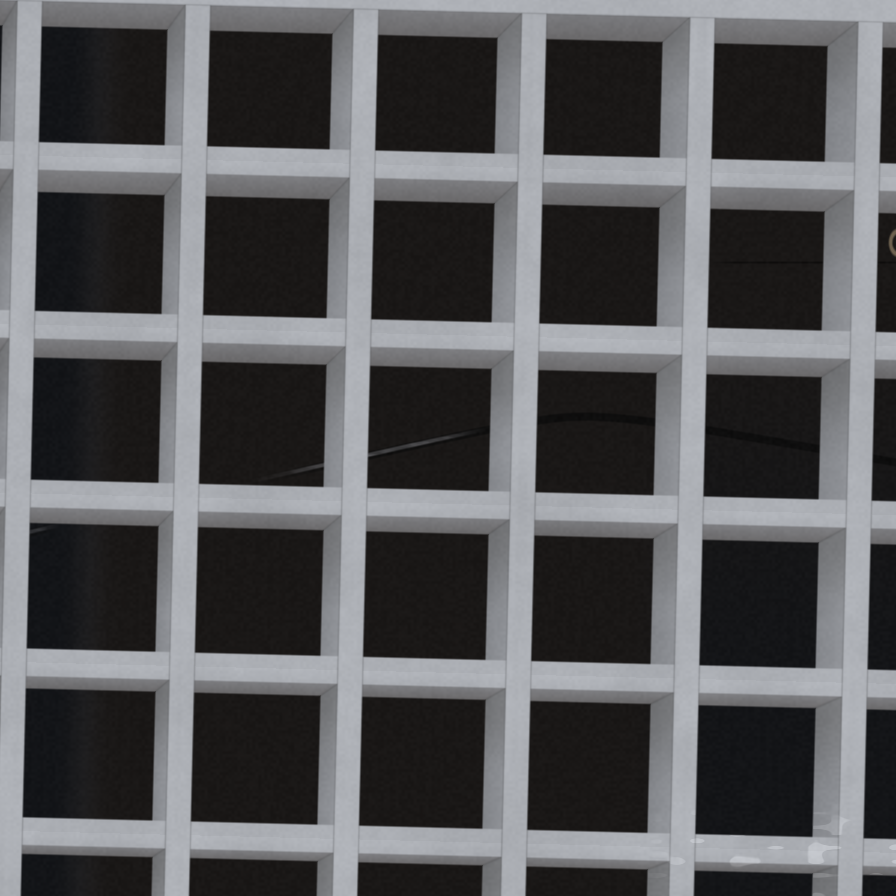
Write a WebGL 1 fragment shader that draws this pattern.

```glsl
precision highp float;
// A pale painted lattice seen slightly from below and from the left, over a dark room.
// Each skewed grid cell holds a dark opening with a mitred underside and side wall,
// whose depths drift with perspective; flat rails and posts lie on top.

uniform vec2 u_resolution;

float hash(vec2 p) {
  return fract(sin(dot(p, vec2(127.1, 311.7))) * 43758.5453);
}

float noise(vec2 p) {
  vec2 i = floor(p), f = fract(p);
  f = f * f * (3.0 - 2.0 * f);
  return mix(mix(hash(i), hash(i + vec2(1.0, 0.0)), f.x),
             mix(hash(i + vec2(0.0, 1.0)), hash(i + vec2(1.0, 1.0)), f.x), f.y);
}

// Coverage of a shape with signed distance d, with a slightly soft edge
float cover(float d) {
  float soft = 0.0009 + 0.5 / u_resolution.y;
  return 1.0 - smoothstep(-soft, soft, d);
}

float seam(float d) {
  return exp(-d * d / 1.4e-6);
}

// Dim interior: a bluish upright at the left, a sagging cable and a small hook
vec3 interior(vec2 p) {
  vec3 col = vec3(0.100, 0.091, 0.087);
  vec3 cool = vec3(0.070, 0.078, 0.092);
  float x = p.x + 0.024 * p.y;
  col = mix(col, cool, 0.9 * (1.0 - smoothstep(0.08, 0.13, x)));
  col += vec3(0.020, 0.024, 0.030) * exp(-pow((x - 0.115) / 0.018, 2.0));
  col = mix(col, cool, 0.8 * smoothstep(0.7, 0.8, p.x) * smoothstep(0.3, 0.8, p.y));

  float dx = p.x - 0.651;
  float slope = dx < 0.0 ? 0.23 : 0.18;
  float sag = 0.452 + length(vec2(0.013, slope * dx));
  float offset = p.y - sag;
  float lit = smoothstep(0.27, 0.40, p.x) * (1.0 - smoothstep(0.47, 0.55, p.x));
  lit += 0.5 * (1.0 - smoothstep(0.04, 0.07, p.x));
  float streak = 0.6 + 0.6 * noise(p * vec2(90.0, 350.0));
  float visible = max(lit, smoothstep(0.40, 0.52, p.x));
  col = mix(col, vec3(0.045), 0.8 * visible * cover(abs(offset) - 0.0045));
  col += vec3(0.24, 0.24, 0.25) * lit * streak * cover(abs(offset + 0.001) - 0.0022);

  float wire = cover(abs(p.y - 0.293) - 0.001) * smoothstep(0.79, 0.82, p.x);
  col *= 1.0 - 0.4 * wire;
  float hook = abs(length((p - vec2(1.003, 0.271)) * vec2(1.0, 0.7)) - 0.009) - 0.002;
  return mix(col, vec3(0.42, 0.37, 0.30), cover(hook));
}

void main() {
  vec2 p = gl_FragCoord.xy / u_resolution;
  p.y = 1.0 - p.y;

  // Skewed grid, with cell borders on the centre lines of posts and rails
  vec2 q = p + vec2(0.024 * p.y, -0.025 * p.x);
  vec2 pitch = vec2(0.1878, 0.1885);
  vec2 halfBar = vec2(0.0140, 0.0154);
  vec2 grid = q - vec2(0.0333, -0.0156);
  vec2 cell = floor(grid / pitch);
  vec2 c = grid - cell * pitch;
  vec2 bar = min(c, pitch - c) - halfBar;

  // Visible depth of the side wall and of the underside in this cell
  float wall = 0.0195 + 0.0035 * cell.x - 0.0011 * cell.y;
  float under = 0.0286 - 0.0037 * cell.y;
  float fromPost = pitch.x - halfBar.x - c.x;
  float fromRail = c.y - halfBar.y;

  vec3 col = interior(p);

  // Recessed faces, meeting along a mitre
  float down = clamp(fromRail / (pitch.y - 2.0 * halfBar.y), 0.0, 1.0);
  vec3 wallTone = mix(vec3(0.470, 0.475, 0.485), vec3(0.565, 0.575, 0.595),
                      smoothstep(0.05, 0.75, down));
  wallTone *= 1.0 - 0.09 * clamp(fromPost / wall, 0.0, 1.0);
  vec3 underTone = mix(vec3(0.490, 0.492, 0.505), vec3(0.415, 0.410, 0.415),
                       clamp(fromRail / under, 0.0, 1.0));
  float mitre = (fromRail / under - fromPost / wall) * min(wall, under) * 0.7;
  vec3 recess = mix(wallTone, underTone, cover(mitre));
  recess *= 1.0 - 0.08 * seam(mitre);
  float depth = min(fromPost - wall, fromRail - under);
  col = mix(col, recess, cover(depth));

  // Front faces: rails between posts, then posts, then the long top rail
  vec3 paint = vec3(0.680, 0.692, 0.714);
  vec3 railTone = paint * (1.01 - 0.03 * smoothstep(0.0, halfBar.y, c.y));
  col = mix(col, railTone, cover(bar.y));
  float post = cover(bar.x);
  col = mix(col, paint * (0.985 + 0.02 * noise(q * vec2(160.0, 5.0))), post);
  col *= 1.0 - 0.13 * seam(bar.x);
  float topRail = cover(q.y);
  col = mix(col, paint * 1.01, topRail);
  col *= 1.0 - 0.10 * seam(q.y);

  // Faint weathering, chips near the lower right and fine grain
  float painted = smoothstep(0.25, 0.45, col.g);
  col *= 1.0 + painted * 0.05 * (noise(p * 14.0) + 0.5 * noise(p * 60.0) - 0.75);
  float chip = smoothstep(0.72, 0.82, noise(p * vec2(45.0, 130.0)));
  chip *= smoothstep(0.70, 0.80, p.x) * smoothstep(0.88, 0.94, p.y);
  col += painted * 0.09 * chip;
  col += 0.022 * (noise(p * 300.0) - 0.5);
  gl_FragColor = vec4(col, 1.0);
}
```
